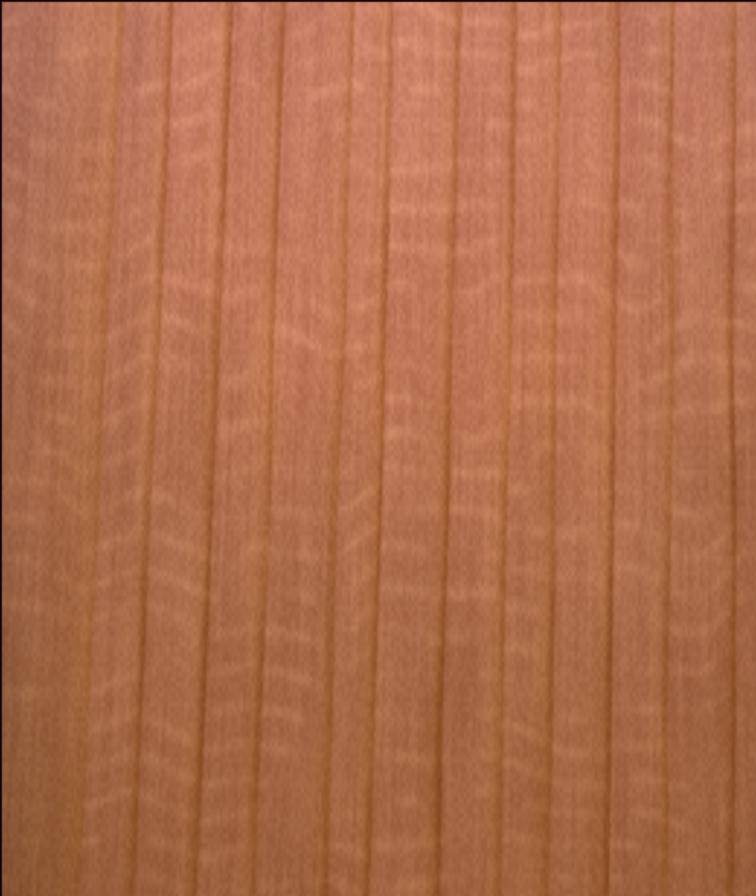
Give the GLSL for this texture, as a WebGL 2 fragment shader.

```glsl
#version 300 es
precision highp float;
// Planed softwood board: near-vertical growth rings, each fading from salmon
// earlywood through tan to a thin dark line, crossed by pale ray flecks.
// Rings are a loop of jittered lines; fibres, flecks and mottle are value noise.

#define RING_COUNT 13
#define FIRST_RING 0.162
#define RING_SPACING 0.073
#define RING_JITTER 0.026
#define LEAN 0.064
#define FLECK_ROWS 19.0
#define FLECK_GAIN 0.050
#define FIBRE_GAIN 0.050
#define GRAIN_GAIN 0.060
#define EARLYWOOD vec3(0.705, 0.440, 0.315)
#define TANWOOD vec3(0.715, 0.455, 0.270)
#define LATEWOOD vec3(0.565, 0.300, 0.150)

uniform vec2 u_resolution;
out vec4 fragColor;

float hash(vec2 p) {
    return fract(sin(dot(p, vec2(127.1, 311.7))) * 43758.5453);
}

float noise(vec2 p) {
    vec2 cell = floor(p), f = fract(p);
    f = f * f * (3.0 - 2.0 * f);
    float low = mix(hash(cell), hash(cell + vec2(1, 0)), f.x);
    float high = mix(hash(cell + vec2(0, 1)), hash(cell + vec2(1, 1)), f.x);
    return mix(low, high, f.y);
}

// x: tan band left of each ring line, y: the dark line, z: last ring passed
vec3 growthRings(float s, float y) {
    float tan_ = 0.0, line = 0.0, ring = 0.0;
    for (int i = 0; i < RING_COUNT; i++) {
        float id = float(i);
        float first = i == 0 ? 1.0 : 0.0;
        float jitter = (hash(vec2(id, 3.7)) - 0.5) * (1.0 - first);
        float wobble = (noise(vec2(id * 7.3, y * 4.0)) - 0.5) * 0.006;
        float d = s - FIRST_RING - id * RING_SPACING - jitter * RING_JITTER - wobble;

        float width = mix(mix(0.010, 0.028, hash(vec2(id, 9.1))), 0.050, first);
        float band = d < 0.0 ? exp(d / width) : exp(-d / 0.003);
        tan_ = max(tan_, band);

        float strength = mix(0.55, 1.0, hash(vec2(id, 5.3))) * (1.0 - 0.55 * first);
        strength *= 0.65 + 0.5 * noise(vec2(id * 3.1, y * 6.0));
        float side = d < 0.0 ? 0.0065 : 0.0034;
        line = max(line, strength * exp(-d * d / (side * side)));
        ring += step(0.0, d);
    }
    return vec3(tan_, line, ring);
}

// Pale, slightly wavy cross bands that shift from ring to ring
float rayFlecks(float s, float y, float ring) {
    float shift = 0.5 * hash(vec2(ring, 2.9));
    float wave = y * FLECK_ROWS + shift + 1.3 * noise(vec2(s * 13.0, y * 4.0));
    float row = pow(0.5 + 0.5 * cos(6.28318 * wave), 3.0);
    float patches = smoothstep(0.2, 0.8, noise(vec2(s * 30.0, y * 15.0 + 4.0)));
    return row * patches - 0.16;
}

void main() {
    vec2 uv = gl_FragCoord.xy / u_resolution;
    vec2 p = gl_FragCoord.xy / u_resolution.x;

    // Lean the rings, more so towards the left
    float s = p.x + LEAN * (1.0 - p.x) * (1.0 - uv.y);
    vec3 rings = growthRings(s, p.y);

    vec3 wood = mix(EARLYWOOD, TANWOOD, rings.x * 0.85);
    wood = mix(wood, LATEWOOD, rings.y * 0.78);

    // Long fibres, fine mottle and broad stains
    float fibre = noise(vec2(s * 190.0, p.y * 9.0)) - 0.5;
    fibre += 0.6 * (noise(vec2(s * 70.0, p.y * 3.0)) - 0.5);
    float grain = noise(vec2(p.x * 260.0, p.y * 150.0)) - 0.5;
    float stain = noise(vec2(s * 22.0, p.y * 7.0)) - 0.5;
    wood += FIBRE_GAIN * fibre * vec3(0.8, 0.8, 0.7);
    wood += GRAIN_GAIN * grain * vec3(0.7, 0.9, 0.9);
    wood += 0.035 * stain * vec3(1.0, 0.8, 0.6);

    // Flecks fade on the tan wood
    float fleck = rayFlecks(s, p.y, rings.z) * (1.0 - 0.6 * rings.x);
    wood += FLECK_GAIN * fleck * vec3(1.0, 1.0, 0.85);

    // Light from the upper middle, cooler near the top
    float light = mix(0.86, 1.08, smoothstep(-0.1, 0.95, uv.y));
    light *= 1.03 - 0.30 * pow(abs(uv.x - 0.55), 2.0);
    light *= 1.0 - 0.07 * smoothstep(0.12, 0.0, uv.x);
    wood *= light;
    wood += vec3(0.0, 0.008, 0.050) * smoothstep(0.45, 1.0, uv.y);
    wood -= vec3(0.0, 0.004, 0.028) * smoothstep(0.5, 0.0, uv.y);

    // Thin dark margin at the left and top
    float inset = min(p.x, (1.0 - uv.y) * u_resolution.y / u_resolution.x);
    wood = mix(vec3(0.08, 0.0, 0.0), wood, smoothstep(0.001, 0.004, inset));

    fragColor = vec4(clamp(wood, 0.0, 1.0), 1.0);
}
```
